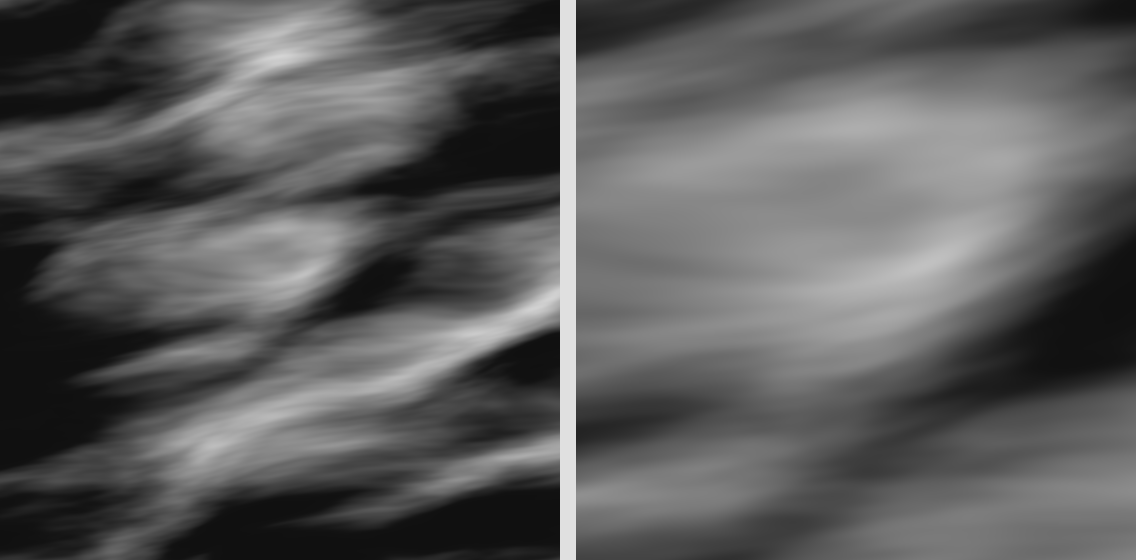
Left, the full canvas; right, a detail of the centre.
Give the GLSL for this texture, as a three.js fragment shader.

```glsl
// Soft grey streaks of cloud, slanting up to the right, with flat dark hollows.
varying vec2 vUv;

const float TAU = 6.2831853;
const float HOLLOW_GREY = 0.062;
const float MEAN_GREY = 0.265;
const float CONTRAST = 0.86;
const int OCTAVES = 5;

float hash(vec2 cell) {
  return fract(sin(dot(cell, vec2(127.1, 311.7))) * 43758.5453);
}

// Slope of the noise at one lattice corner, measured at an offset from it
float cornerSlope(vec2 cell, vec2 offset) {
  float angle = TAU * hash(cell);
  return dot(vec2(cos(angle), sin(angle)), offset);
}

// Gradient noise, centred on zero
float gradientNoise(vec2 p) {
  vec2 cell = floor(p);
  vec2 f = fract(p);
  vec2 fade = f * f * f * (f * (f * 6.0 - 15.0) + 10.0);
  vec2 e = vec2(1.0, 0.0);
  float low = mix(cornerSlope(cell, f), cornerSlope(cell + e.xy, f - e.xy), fade.x);
  float high = mix(cornerSlope(cell + e.yx, f - e.yx), cornerSlope(cell + e.xx, f - e.xx), fade.x);
  return mix(low, high, fade.y);
}

// Tilts the horizontal so that streaks climb by the given slope
vec2 shear(vec2 p, float slope) {
  return vec2(p.x, p.y - slope * p.x);
}

// Bends the plane a little so the banks get uneven, wispy outlines
vec2 warp(vec2 p, vec2 amount) {
  vec2 q = shear(p, 0.2) * vec2(2.6, 6.5);
  return p + amount * vec2(gradientNoise(q + 17.3), gradientNoise(q + 41.9));
}

// Layers of stretched noise; finer layers lie flatter and are longer
float streaks(vec2 p, vec2 frequency, float gain) {
  float sum = 0.0;
  float amplitude = 1.0;
  for (int i = 0; i < OCTAVES; i++) {
    float fineness = float(i) / float(OCTAVES - 1);
    vec2 q = shear(p, mix(0.29, 0.13, fineness));
    sum += amplitude * gradientNoise(q * frequency + 9.37 * float(i) + 3.6);
    frequency *= vec2(1.85, 2.1);
    amplitude *= gain;
  }
  return sum;
}

// Maximum with a rounded corner
float softMax(float a, float b, float rounding) {
  float d = a - b;
  return b + 0.5 * (d + sqrt(d * d + rounding * rounding));
}

void main() {
  vec2 p = warp(vUv, vec2(0.14, 0.035));
  float cloud = streaks(p, vec2(1.8, 5.4), 0.46);

  // The lower part is slightly lighter than the upper part
  float grey = MEAN_GREY + CONTRAST * cloud + 0.08 * (0.5 - vUv.y);

  // Hollows level out to an almost even dark grey
  grey = softMax(grey, HOLLOW_GREY, 0.03);
  gl_FragColor = vec4(vec3(min(grey, 0.88)), 1.0);
}
```
